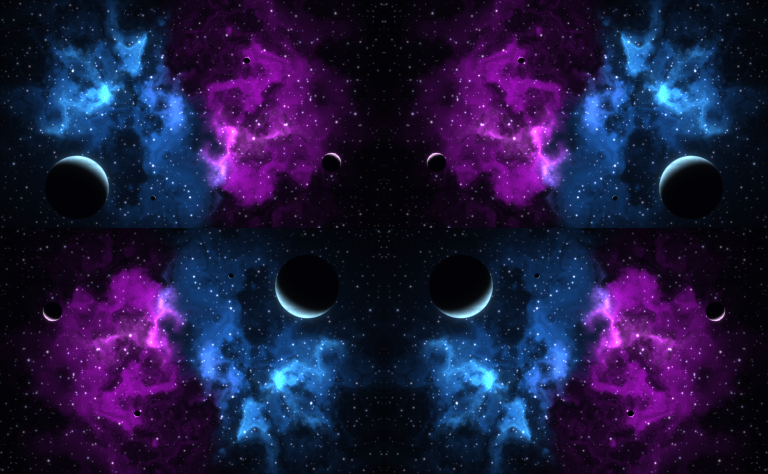
Write a WebGL 1 fragment shader that draws this background.

```glsl
precision highp float;
uniform vec2 u_resolution;

#define SEAM 0.519
#define TILE_WIDTH 0.81
#define VOID_COLOR vec3(0.008, 0.009, 0.022)
#define BLUE vec3(0.07, 0.25, 0.48)
#define CYAN vec3(0.30, 0.72, 1.0)
#define VIOLET vec3(0.36, 0.44, 0.88)
#define MAGENTA vec3(0.43, 0.04, 0.50)
#define PINK vec3(0.92, 0.42, 1.0)
#define ICE vec3(0.62, 0.88, 1.0)
#define STAR_RADIUS 0.0015
#define LIGHT vec3(0.40, -0.69, -0.60)

float hash(vec2 p) {
  vec3 a = fract(p.xyx * 0.1031);
  a += dot(a, a.yzx + 33.33);
  return fract((a.x + a.y) * a.z);
}

float noise(vec2 p) {
  vec2 i = floor(p), f = fract(p);
  f = f * f * (3.0 - 2.0 * f);
  float low = mix(hash(i), hash(i + vec2(1.0, 0.0)), f.x);
  float high = mix(hash(i + vec2(0.0, 1.0)), hash(i + 1.0), f.x);
  return mix(low, high, f.y);
}

float fbm(vec2 p) {
  float sum = 0.0, gain = 0.52;
  for (int i = 0; i < 5; i++) {
    sum += gain * noise(p);
    p = mat2(1.6, 1.2, -1.2, 1.6) * p + 7.3;
    gain *= 0.5;
  }
  return sum;
}

float blob(vec2 p, vec2 center, vec2 radius) {
  vec2 d = (p - center) / radius;
  return exp(-dot(d, d));
}

// Soft glowing strand between two points
float vein(vec2 p, vec2 a, vec2 b) {
  vec2 ab = b - a;
  float t = clamp(dot(p - a, ab) / dot(ab, ab), 0.0, 1.0);
  return exp(-length(p - a - ab * t) / 0.014);
}

vec3 nebula(vec2 q) {
  vec2 bend = vec2(fbm(q * 15.0 + 3.0), fbm(q * 15.0 + 41.0)) - 0.5;
  vec2 w = q + 0.13 * bend;
  float cloud = fbm(q * 11.0 + 2.5 * bend + 12.0);
  float density = smoothstep(0.28, 0.75, cloud);
  float wisps = pow(1.0 - abs(2.0 * fbm(w * 19.0 + 5.0) - 1.0), 5.0);
  float side = smoothstep(-0.035, 0.035, w.x - 0.34 - 0.125 * smoothstep(0.0, 0.32, w.y));

  // Broad gas on either side of the diagonal border
  float blueGas = blob(w, vec2(0.22, 0.17), vec2(0.14, 0.14))
    + 0.65 * blob(w, vec2(0.36, 0.26), vec2(0.11, 0.15))
    + 0.3 * blob(w, vec2(0.35, 0.42), vec2(0.12, 0.12));
  float magentaGas = blob(w, vec2(0.52, 0.20), vec2(0.15, 0.17))
    + 0.55 * blob(w, vec2(0.53, 0.38), vec2(0.12, 0.11))
    + 0.45 * blob(w, vec2(0.44, 0.03), vec2(0.12, 0.10));
  blueGas *= 1.0 - side;
  magentaGas *= side;
  vec3 col = BLUE * blueGas * (0.12 + 1.1 * density + 0.35 * wisps);
  col += MAGENTA * magentaGas * (0.12 + 1.15 * density + 0.3 * wisps);
  col += BLUE * 0.16 * blob(q, vec2(0.20, 0.34), vec2(0.19, 0.15));

  // Dark dust between the clouds
  col *= 1.0 - 0.6 * blob(w, vec2(0.425, 0.30), vec2(0.035, 0.05));

  // Bright strands and cores
  float cold = vein(w, vec2(0.127, 0.274), vec2(0.20, 0.205))
    + vein(w, vec2(0.20, 0.205), vec2(0.264, 0.158))
    + vein(w, vec2(0.264, 0.158), vec2(0.312, 0.095))
    + vein(w, vec2(0.312, 0.095), vec2(0.243, 0.078))
    + vein(w, vec2(0.175, 0.12), vec2(0.21, 0.19))
    + vein(w, vec2(0.21, 0.19), vec2(0.28, 0.21));
  float hot = vein(w, vec2(0.50, 0.28), vec2(0.59, 0.272))
    + vein(w, vec2(0.50, 0.28), vec2(0.467, 0.36));
  float grain = 0.2 + 0.9 * density;
  col += CYAN * grain * (0.5 * cold + 0.5 * blob(w, vec2(0.215, 0.19), vec2(0.04, 0.03)));
  col += PINK * grain * (0.6 * hot + 0.75 * blob(w, vec2(0.535, 0.273), vec2(0.045, 0.02)));
  col += VIOLET * grain * (0.65 * blob(w, vec2(0.37, 0.20), vec2(0.03, 0.06))
    + 0.7 * vein(w, vec2(0.467, 0.36), vec2(0.46, 0.43)));
  return col;
}

vec3 stars(vec2 q, float pixel) {
  vec3 sum = vec3(0.0);
  for (int i = 0; i < 4; i++) {
    float layer = float(i);
    vec2 grid = q * (22.0 + 17.0 * layer) + 31.0 * layer;
    vec2 id = floor(grid);
    vec2 spot = 0.2 + 0.6 * vec2(hash(id + 5.1), hash(id + 19.7));
    float d = length(fract(grid) - spot) / (22.0 + 17.0 * layer);
    float power = pow(hash(id + 47.3), 5.0) * (1.1 - 0.2 * layer);
    float size = max(STAR_RADIUS * (0.7 + power), 0.6 * pixel);
    float glow = exp(-d * d / (size * size)) + 0.12 * power * exp(-d / 0.004);
    sum += power * glow * mix(vec3(0.65, 0.8, 1.0), vec3(1.0, 0.85, 1.0), hash(id + 71.0));
  }
  return sum;
}

// Crescent sphere with a dark face and a faint rim halo
vec3 planet(vec3 col, vec2 q, vec2 center, float radius, vec3 tint, float pixel) {
  vec2 d = (q - center) / radius;
  float m = length(d), aa = pixel / radius;
  vec3 normal = vec3(d, sqrt(max(0.0, 1.0 - m * m)));
  float lit = smoothstep(-0.05, 0.65, dot(normal, LIGHT));
  float haze = smoothstep(-0.65, 0.6, dot(normal, LIGHT));
  float surface = 0.65 + 0.75 * fbm(d * vec2(3.0, 5.0) + 9.0);
  vec3 face = VOID_COLOR + tint * (1.1 * lit * surface + 0.1 * haze * haze);
  float facing = max(0.0, dot(d, LIGHT.xy)) / max(m, 0.01);
  col += tint * 0.3 * facing * exp(-max(m - 1.0, 0.0) * 9.0);
  return mix(col, face, 1.0 - smoothstep(1.0 - aa, 1.0 + aa, m));
}

void main() {
  float pixel = 1.0 / u_resolution.y;
  vec2 p = gl_FragCoord.xy * pixel;
  float offset = abs(p.x - 0.5 * u_resolution.x * pixel);

  // Mirror left to right; the lower tile is turned half around
  vec2 upper = vec2(TILE_WIDTH - offset, 1.0 - p.y);
  vec2 lower = vec2(offset, p.y);
  vec2 q = mix(lower, upper, smoothstep(SEAM - 0.0001, SEAM + 0.0001, p.y));

  vec3 gas = nebula(q);
  vec3 col = VOID_COLOR + gas + stars(q, pixel) * (0.5 + 0.6 * smoothstep(0.0, 0.4, gas.b));
  col = planet(col, q, vec2(0.162, 0.396), 0.067, ICE, pixel);
  col = planet(col, q, vec2(0.699, 0.343), 0.020, vec3(1.0, 0.8, 1.0), pixel);
  col = planet(col, q, vec2(0.521, 0.127), 0.0065, PINK, pixel);
  col = planet(col, q, vec2(0.323, 0.418), 0.005, ICE * 0.5, pixel);
  gl_FragColor = vec4(min(col, 1.0), 1.0);
}
```
